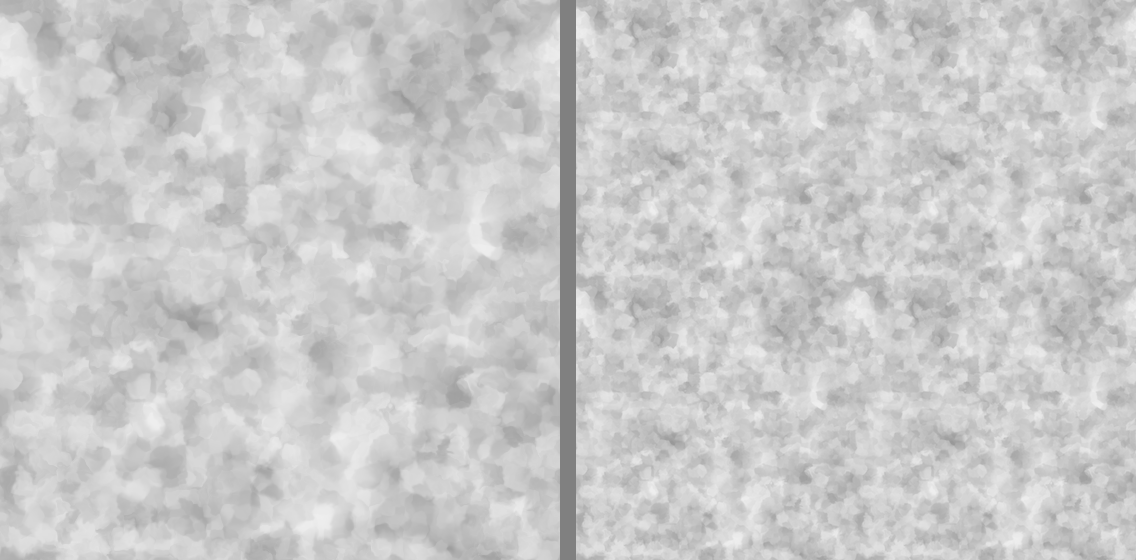
Left: one tile. Right: repeated 2 by 2.
Write a WebGL 2 fragment shader that draws this texture.

```glsl
#version 300 es
precision highp float;
// Seamless pale grey mottled plaster: soft overlapping patches with crinkled rims.

#define MID_TONE 0.799
#define BROAD_CONTRAST 0.084
#define PATCH_CONTRAST 0.114
#define DARK_SKEW 1.1
#define PATCH_SHARPNESS 14.0
#define BEND_AMOUNT 0.010
#define CRINKLE_AMOUNT 0.0105
#define WRINKLE_CONTRAST 0.034

uniform vec2 u_resolution;
out vec4 fragColor;

// Integer hash of a lattice cell, wrapped exactly to the given period
vec2 hashCell(vec2 cell, int period, int seed) {
    ivec2 wrapped = (ivec2(cell) + 4 * period) % period;
    uvec2 c = uvec2(wrapped);
    uint h = c.x * 1597u + c.y * 51749u + uint(seed) * 7919u + 17u;
    h = (h ^ (h >> 16)) * 0x7feb352du;
    h = (h ^ (h >> 15)) * 0x846ca68bu;
    h ^= h >> 16;
    return vec2(h & 0xffffu, h >> 16) / 65535.0;
}

// Two independent channels of wrapping value noise
vec2 noise(vec2 uv, int period, int seed) {
    vec2 p = uv * float(period);
    vec2 i = floor(p);
    vec2 f = p - i;
    f = f * f * f * (f * (f * 6.0 - 15.0) + 10.0);
    vec2 low = mix(hashCell(i, period, seed),
                   hashCell(i + vec2(1, 0), period, seed), f.x);
    vec2 high = mix(hashCell(i + vec2(0, 1), period, seed),
                    hashCell(i + vec2(1, 1), period, seed), f.x);
    return mix(low, high, f.y);
}

// Nearly flat patches of random tone around scattered centres
float patches(vec2 uv, int period, int seed) {
    vec2 p = uv * float(period);
    vec2 base = floor(p);
    float toneSum = 0.0;
    float weightSum = 0.0;
    for (int y = -1; y <= 1; y++) {
        for (int x = -1; x <= 1; x++) {
            vec2 cell = base + vec2(x, y);
            vec2 centre = cell + 0.1 + 0.8 * hashCell(cell, period, seed);
            vec2 d = p - centre;
            vec2 traits = hashCell(cell, period, seed + 50);
            float weight = exp(-PATCH_SHARPNESS * (dot(d, d) + 0.25 * traits.y));
            toneSum += weight * traits.x;
            weightSum += weight;
        }
    }
    return toneSum / weightSum - 0.5;
}

void main() {
    vec2 uv = gl_FragCoord.xy / u_resolution;

    // Bend the patches, then crinkle their rims by varying amounts
    float rough = smoothstep(0.2, 0.8, noise(uv, 15, 1).x);
    vec2 bent = uv + BEND_AMOUNT * (noise(uv, 34, 2) - 0.5);
    vec2 crinkle = noise(bent, 84, 3) + 0.55 * noise(bent, 176, 4) - 0.775;
    vec2 warped = bent + CRINKLE_AMOUNT * mix(0.45, 1.0, rough) * crinkle;

    // Broad clouds under three sizes of patch
    float broad = noise(bent, 7, 5).x + noise(warped, 14, 6).x - 1.0;
    float mottle = patches(warped, 18, 7)
                 + 0.9 * patches(warped, 30, 8)
                 + 0.5 * patches(warped, 50, 9);
    float shade = BROAD_CONTRAST * broad + PATCH_CONTRAST * mottle;

    // Thin wavy wrinkles
    float ridge = 1.0 - abs(2.0 * noise(warped, 74, 10).x - 1.0);
    float wrinkle = pow(ridge, 6.0) - 0.23;
    float grain = noise(warped, 150, 11).y - 0.5;
    shade += WRINKLE_CONTRAST * mix(0.25, 1.0, rough) * (0.35 * wrinkle + 0.5 * grain);

    float tone = MID_TONE + shade - DARK_SKEW * shade * shade;
    fragColor = vec4(vec3(clamp(tone, 0.0, 1.0)), 1.0);
}
```
